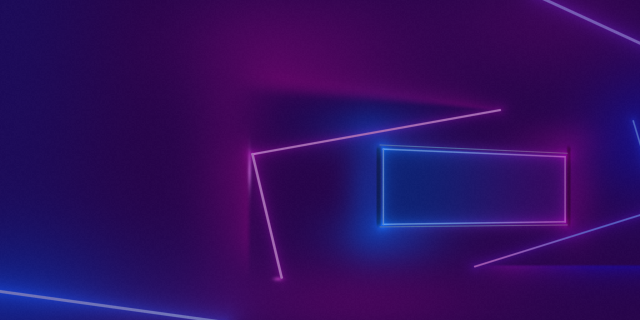
Write a Shadertoy shader that draws this background.

```glsl
// A dark violet room lit by thin neon tubes: a bent strip, a glowing frame
// on the far wall and stray beams at the borders. Soft elliptical lights tint
// the walls, sharp half-planes mark the creases, and segments draw the tubes.

float segmentDistance(vec2 p, vec2 a, vec2 b) {
    vec2 ab = b - a;
    return length(p - a - ab * clamp(dot(p - a, ab) / dot(ab, ab), 0.0, 1.0));
}

// Soft elliptical pool of light
float pool(vec2 p, vec2 center, vec2 radius) {
    vec2 q = (p - center) / radius;
    return exp(-dot(q, q));
}

// Smooth window that is one between lo and hi
float band(float x, float lo, float hi, float soft) {
    return smoothstep(lo - soft, lo + soft, x) * (1.0 - smoothstep(hi - soft, hi + soft, x));
}

// Bright core over an exponential halo
vec3 addTube(vec3 color, vec2 p, vec2 a, vec2 b, float halfWidth, vec3 core, vec3 halo, float reach) {
    float d = segmentDistance(p, a, b);
    float aa = 0.75 / iResolution.y;
    color += halo * exp(-d / reach);
    return mix(color, core, 1.0 - smoothstep(halfWidth - aa, halfWidth + aa, d));
}

float hash(vec2 p) {
    vec3 q = fract(p.xyx * 0.1031);
    q += dot(q, q.yzx + 33.33);
    return fract((q.x + q.y) * q.z);
}

vec3 roomLight(vec2 p) {
    vec3 magenta = vec3(0.20, 0.005, 0.10);
    vec3 blue = vec3(-0.07, 0.15, 0.27);

    // Left wall fades from indigo to purple
    vec3 color = mix(vec3(0.115, 0.045, 0.35), vec3(0.155, 0.02, 0.295), smoothstep(0.0, 0.5, p.x));
    color += vec3(-0.04, 0.07, 0.15) * pool(p, vec2(0.0, 0.08), vec2(0.55, 0.20));

    // Ceiling, left corner and floor reflections
    color += 0.55 * magenta * pool(p, vec2(0.93, 0.86), vec2(0.38, 0.19));
    color += 0.45 * magenta * pool(p, vec2(0.72, 0.50), vec2(0.12, 0.38));
    color += 0.60 * magenta * pool(p, vec2(1.10, 0.06), vec2(0.45, 0.13));
    color += 0.35 * magenta * pool(p, vec2(1.70, 0.93), vec2(0.30, 0.18));

    // Ceiling crease: bright above, dark below, sharper to the right
    float along = clamp((p.x - 0.78) / 0.78, 0.0, 1.0);
    float above = p.y - mix(0.735, 0.656, along);
    float crease = smoothstep(-1.0, 1.0, above / mix(0.045, 0.004, along));
    float span = band(p.x, 0.80, 1.52, 0.10);
    color += 0.85 * magenta * crease * span * exp(-max(above, 0.0) / mix(0.10, 0.025, along));
    color -= vec3(0.05, 0.0, 0.01) * (1.0 - crease) * span * pool(p, vec2(1.1, 0.66), vec2(0.35, 0.09));

    // Vertical crease beside the bent strip
    float leftOf = 0.777 - p.x;
    color += 0.75 * magenta * smoothstep(-0.012, 0.012, leftOf) * exp(-max(leftOf, 0.0) / 0.05)
        * band(p.y, 0.19, 0.54, 0.09);
    color += vec3(0.28, 0.24, 0.28) * pool(p, vec2(0.780, 0.465), vec2(0.006, 0.055));
    color += vec3(0.25, 0.12, 0.20) * pool(p, vec2(0.868, 0.128), vec2(0.014, 0.007));

    // Blue light spilling around the frame
    color += 0.75 * blue * pool(p, vec2(1.15, 0.42), vec2(0.07, 0.16));
    color += 0.80 * blue * pool(p, vec2(1.21, 0.26), vec2(0.17, 0.09));
    color += 0.60 * blue * pool(p, vec2(1.17, 0.60), vec2(0.18, 0.08));
    color += 0.60 * magenta * pool(p, vec2(1.80, 0.41), vec2(0.07, 0.16));
    color += 0.45 * magenta * pool(p, vec2(1.74, 0.56), vec2(0.13, 0.06));

    // Right wall and the beam reflected on the floor
    color += vec3(-0.06, 0.03, 0.19) * pool(p, vec2(2.02, 0.57), vec2(0.18, 0.20));
    float under = 0.170 - p.y;
    vec3 floorTint = mix(vec3(0.17, 0.01, 0.15), vec3(-0.03, 0.01, 0.24), smoothstep(1.55, 1.9, p.x));
    color += floorTint * smoothstep(-0.006, 0.006, under) * exp(-max(under, 0.0) / 0.035)
        * smoothstep(1.46, 1.62, p.x);
    return color;
}

vec3 addFrame(vec3 color, vec2 p) {
    // Panel tint runs from blue to violet
    float t = clamp((p.x - 1.195) / 0.572, 0.0, 1.0);
    float inside = band(p.x, 1.195, 1.767, 0.003) * band(p.y, mix(0.295, 0.302, t), mix(0.541, 0.516, t), 0.004);
    vec3 panel = mix(vec3(0.06, 0.13, 0.45), vec3(0.21, 0.04, 0.38), smoothstep(0.1, 1.0, t));
    color = mix(color, panel, inside);

    // Shadowed posts at both sides
    float posts = band(p.x, 1.177, 1.190, 0.004) + band(p.x, 1.772, 1.783, 0.004);
    color *= 1.0 - 0.45 * posts * band(p.y, 0.295, 0.54, 0.01);

    vec3 core = mix(vec3(0.36, 0.50, 0.76), vec3(0.58, 0.32, 0.65), smoothstep(0.3, 1.0, t));
    vec3 halo = mix(vec3(0.0, 0.12, 0.20), vec3(0.15, 0.0, 0.12), t);
    vec2 corners[4] = vec2[4](vec2(1.198, 0.534), vec2(1.766, 0.510), vec2(1.766, 0.307), vec2(1.198, 0.299));
    for (int i = 0; i < 4; i++)
        color = addTube(color, p, corners[i], corners[(i + 1) % 4], 0.0023, core, halo, 0.018);

    // Second rail above and below
    color = addTube(color, p, vec2(1.188, 0.547), vec2(1.772, 0.521), 0.0016, core * 0.85, halo * 0.5, 0.015);
    return addTube(color, p, vec2(1.188, 0.291), vec2(1.772, 0.297), 0.0016, core * 0.85, halo * 0.5, 0.015);
}

void mainImage(out vec4 fragColor, in vec2 fragCoord) {
    vec2 p = fragCoord / iResolution.xy * vec2(2.0, 1.0);
    vec3 color = addFrame(roomLight(p), p);

    // Bent strip
    vec3 pinkCore = vec3(0.64, 0.42, 0.70), pinkHalo = vec3(0.17, 0.01, 0.14);
    color = addTube(color, p, vec2(1.5625, 0.656), vec2(0.789, 0.518), 0.0033, pinkCore, pinkHalo, 0.016);
    color = addTube(color, p, vec2(0.789, 0.518), vec2(0.880, 0.133), 0.0040, pinkCore, pinkHalo, 0.014);

    // Beams leaving the room
    vec3 blueHalo = vec3(0.02, 0.12, 0.26);
    color = addTube(color, p, vec2(-0.1, 0.103), vec2(0.70, -0.007), 0.0045, vec3(0.44, 0.45, 0.72), blueHalo, 0.035);
    color = addTube(color, p, vec2(1.68, 1.012), vec2(2.1, 0.819), 0.0045, vec3(0.46, 0.36, 0.70), vec3(0.10, 0.04, 0.20), 0.025);
    vec3 beam = mix(vec3(0.62, 0.34, 0.68), vec3(0.34, 0.36, 0.74), smoothstep(1.5, 1.9, p.x));
    color = addTube(color, p, vec2(1.484, 0.167), vec2(2.1, 0.359), 0.0028, beam, vec3(0.08, 0.02, 0.17), 0.018);
    color = addTube(color, p, vec2(1.979, 0.622), vec2(2.02, 0.485), 0.0025, vec3(0.30, 0.38, 0.74), blueHalo * 0.6, 0.015);

    // Fine grain hides banding
    color += (hash(floor(p * 256.0)) - 0.5) * 0.012;
    fragColor = vec4(clamp(color, 0.0, 1.0), 1.0);
}
```
